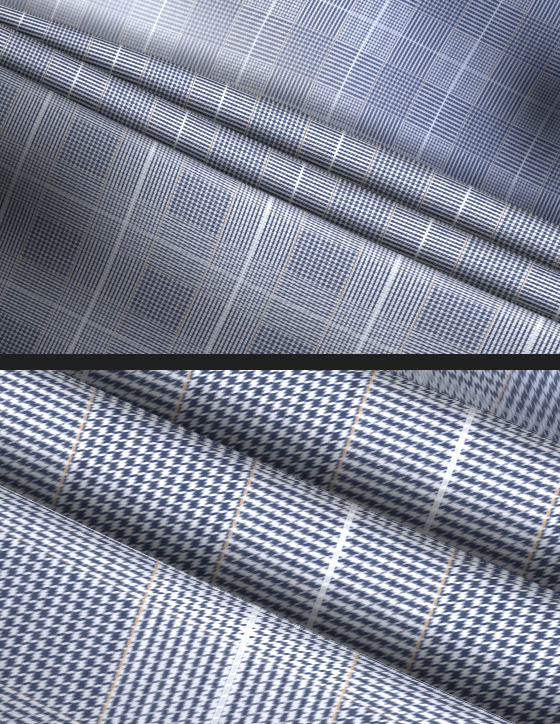
Top: the whole. Bottom: its middle third, enlarged.
A Shadertoy shader for this texture:

```glsl
const vec3 NAVY = vec3(.18, .22, .33);
const vec3 PALE = vec3(.91, .92, .96);
const vec3 TAN = vec3(.80, .70, .60);

// Height of the crest of each fold, counted from the back
float ridge(int fold, float x) {
    float bend = sin(2. * x);
    if (fold == 1) return .994 - .4 * x + .03 * bend;
    if (fold == 2) return .934 - .445 * x - .01 * bend;
    return .815 - .462 * x - .015 * bend;
}

// Filtered square wave that fades to its mean when too fine
float stripes(float phase, float duty) {
    float w = length(vec2(dFdx(phase), dFdy(phase)));
    float wave = abs(fract(phase) - .5) - .5 * (1. - duty);
    return mix(clamp(.5 + wave / max(w, .25), 0., 1.), duty, smoothstep(.4, 1., w));
}

// Thin line of a given half width, softened by the filter
float thinLine(float dist, float halfWidth, float filterWidth) {
    float w = max(filterWidth, .004);
    return clamp((halfWidth + .5 * w - abs(dist)) / w, 0., 1.) * min(1., 2. * halfWidth / w + .3);
}

// Glen check: one repeat per unit, overchecks at whole numbers.
// A positive lean draws the stripes of plain columns along the weft.
vec3 glenCheck(vec2 st, float softness, float lean) {
    vec2 dist = abs(fract(st + .5) - .5);
    vec2 fw = vec2(length(vec2(dFdx(st.x), dFdy(st.x))),
                   length(vec2(dFdx(st.y), dFdy(st.y))));
    vec2 band = smoothstep(.27 - fw, .27 + fw, dist);

    // Coarse threads in the bands, finer ones between them
    float warp = mix(stripes(st.x * 32., .44), stripes(st.x * 26., .54), band.x);
    float weft = mix(stripes(st.y * 32., .44), stripes(st.y * 26., .54), band.y);
    float twill = stripes((st.x + st.y) * 52., .5);
    float weftShare = clamp(twill + lean * (band.y - band.x), 0., 1.);
    float ink = mix(warp, weft, weftShare);
    ink = mix(ink, .4 + .08 * (band.x + band.y), softness);

    // Uneven yarn
    ink += .035 * sin(st.x * 91. + 2. * sin(st.y * 13.)) * sin(st.y * 7. + st.x * 37.);
    vec3 cloth = mix(PALE, NAVY, clamp(ink, 0., 1.));

    // Tan lines edge the bands, white lines cross the plain areas
    float tanLine = thinLine(dist.x - .27, .005, fw.x);
    cloth = mix(cloth, TAN, tanLine * mix(.4, .75, weft));
    cloth = mix(cloth, TAN, .2 * thinLine(dist.y - .27, .005, fw.y));
    float white = max(thinLine(dist.x, .008, fw.x), .65 * thinLine(dist.y, .007, fw.y));
    return mix(cloth, vec3(.95, .96, .98), .75 * white);
}

// Repeats along the folds, widening slowly to the right
float alongRepeat(float u) {
    u -= .15;
    return u * (3.496 - .436 * u);
}

vec3 backCloth(vec2 p) {
    float rise = p.y - ridge(1, p.x);
    float u = p.x + .5 * (1. - p.y) + .012 * sin(6. * p.y + 3. * p.x);
    float v = rise + .01 * sin(5. * p.x);
    float blur = .35 + .3 * smoothstep(.9, .2, p.x);
    vec3 cloth = glenCheck(vec2((u - .17) / .31, v / .33), blur, .38);

    // Haze over the valley, shade to the right, and one deep crease
    float haze = exp(-pow((rise - .14) / .13, 2.)) * smoothstep(1.35, .3, p.x);
    float light = 1.16 - .3 * smoothstep(.75, 1.5, p.x) + .06 * sin(9. * p.x + 5. * p.y);
    vec2 crease = (p - vec2(1.56, .7)) * vec2(8., 6.);
    light *= 1. - .55 * exp(-dot(crease, crease));
    light *= mix(.68, 1., smoothstep(0., .09, rise));
    cloth = mix(cloth, vec3(.84, .85, .88), .5 * haze);
    return cloth * light * mix(vec3(1), vec3(.95, .98, 1.07), smoothstep(.7, 1.3, p.x));
}

vec3 foldCloth(int fold, vec2 p, float depth) {
    float d = max(depth, 0.) + .0005;
    float u = p.x + .35 * d + .006 * sin(8. * d + 4. * p.x);
    float v = sqrt(d * (d + .08)) + .005 * sin(5. * p.x);
    if (fold == 3) {
        // Broad front cloth, falling into shade at the left
        vec3 cloth = glenCheck(vec2(alongRepeat(u), v / .33 - .955), .25, -.3);
        float light = .76 + .62 * exp(-d * 6.);
        light *= mix(.6, 1., smoothstep(-.1, .75, p.x));
        light *= mix(.75, 1., smoothstep(0., .03, d));
        vec2 hollow = (p - vec2(.05, .5)) * vec2(3., 6.);
        light *= 1. - .25 * exp(-dot(hollow, hollow));
        light += .07 * sin(7. * p.x + 11. * p.y);
        return cloth * light;
    }
    // Rolled folds: lit crest, dark underside
    float shift = fold == 1 ? .2 : .09;
    vec3 cloth = glenCheck(vec2(alongRepeat(u - shift), v / .33 + .2), .18, .38);
    float t = d / (ridge(fold, p.x) - ridge(fold + 1, p.x));
    float light = 1.25 * smoothstep(-.35, .3, t) * (1. - .66 * smoothstep(.45, 1., t));
    return cloth * light * mix(.88, 1., smoothstep(0., .5, p.x));
}

void mainImage(out vec4 fragColor, in vec2 fragCoord) {
    vec2 p = fragCoord / iResolution.y;
    float pixel = 1. / iResolution.y;
    vec3 color = backCloth(p);
    for (int fold = 1; fold <= 3; fold++) {
        float depth = ridge(fold, p.x) - p.y;
        color = mix(color, foldCloth(fold, p, depth), smoothstep(-pixel, pixel, depth));
    }
    fragColor = vec4(clamp(color, 0., 1.), 1.);
}
```
